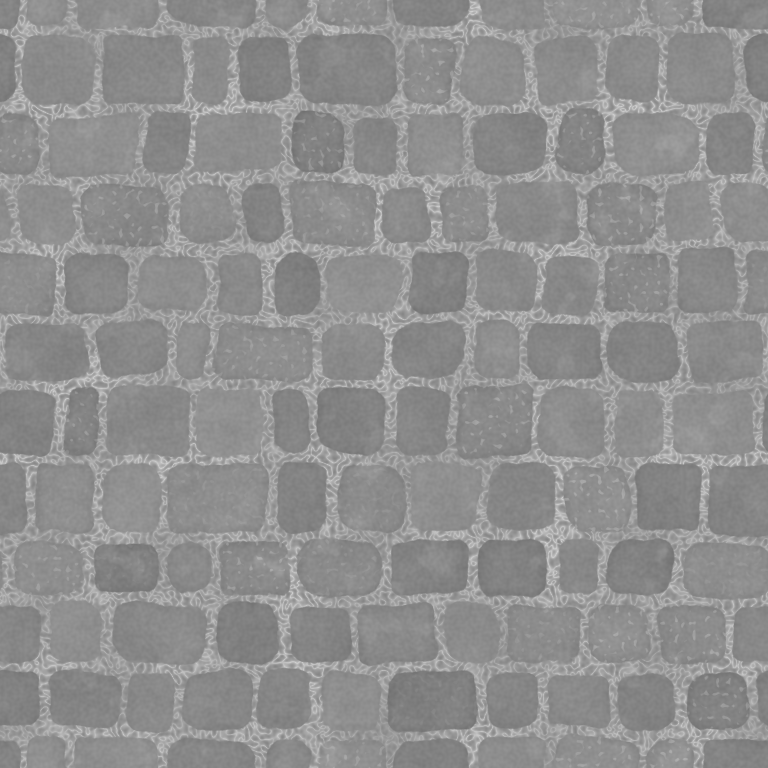
Give the GLSL for this texture, as a Shadertoy shader.

```glsl
// Grey cobblestone paving: eleven wavy courses of ten or eleven uneven setts.
// Each sett is a rounded box in a jittered cell, roughened by gradient noise;
// flaky pale mortar fills the joints. Every part wraps at the canvas edges.

const int ROWS = 11;
// Lower edge of each course, its number of setts and its first joint.
const float ROW_EDGE[12] = float[12](0.046, 0.131, 0.219, 0.301, 0.402, 0.5,
                                     0.586, 0.677, 0.766, 0.859, 0.958, 1.046);
const float ROW_SETTS[11] = float[11](11., 10., 10., 10., 11., 10., 11., 11., 11., 11., 10.);
const float ROW_START[11] = float[11](0.061, 0.059, 0.098, 0.033, 0.061, 0.0,
                                      0.072, 0.026, 0.083, 0.044, 0.02);
const float JOINT_JITTER = 0.25;                 // share of a sett's width
const vec2 GAP = vec2(0.0035, 0.0085);           // half joint, least and most
const vec2 CORNER = vec2(0.012, 0.026);          // corner radius, least and most
const float WAVE = 0.006;                        // bend of the courses
const float CHIP = 0.0028;                       // roughness of sett outlines
const float EDGE_SOFT = 0.0014;
const float STONE_TONE = 0.532;
const float STONE_SPREAD = 0.065;                // tone range between setts
const float MORTAR_DARK = 0.555;
const float MORTAR_LIGHT = 0.75;
const float TAU = 6.2832;

vec2 hash2(vec2 p) {
    vec3 q = fract(p.xyx * vec3(0.1031, 0.1030, 0.0973));
    q += dot(q, q.yzx + 33.33);
    return fract((q.xx + q.yz) * q.zy);
}

// Gradient noise, about -1 to 1, with a whole number of cells across the canvas.
float noise(vec2 uv, float cells, float seed) {
    vec2 p = uv * cells, i = floor(p), f = p - i;
    vec2 w = f * f * f * (f * (f * 6.0 - 15.0) + 10.0);
    float sum = 0.0;
    for (int k = 0; k < 4; k++) {
        vec2 c = vec2(k & 1, k >> 1);
        float a = TAU * hash2(mod(i + c, cells) + seed * 17.0).x;
        vec2 weight = mix(1.0 - w, w, c);
        sum += weight.x * weight.y * dot(vec2(cos(a), sin(a)), f - c);
    }
    return 1.5 * sum;
}

float fbm(vec2 uv, float cells, float seed) {
    float sum = 0.0, amp = 0.55;
    for (int k = 0; k < 4; k++) {
        sum += amp * noise(uv, cells, seed + float(k));
        cells *= 2.0;
        amp *= 0.55;
    }
    return sum;
}

vec2 noise2(vec2 uv, float cells, float seed) {
    return vec2(noise(uv, cells, seed), noise(uv, cells, seed + 5.0));
}

// Horizontal position of joint i in a course.
float joint(float i, int row) {
    float n = ROW_SETTS[row];
    float shift = 2.0 * hash2(vec2(mod(i, n), row) + 71.0).x - 1.0;
    return ROW_START[row] + (i + JOINT_JITTER * shift) / n;
}

// Signed distance to the sett around p; id names the sett.
float settDistance(vec2 p, out vec2 id) {
    p.y = ROW_EDGE[0] + fract(p.y - ROW_EDGE[0]);
    int row = 0;
    for (int r = 1; r < ROWS; r++) if (p.y >= ROW_EDGE[r]) row = r;
    float i = floor((p.x - ROW_START[row]) * ROW_SETTS[row]);
    if (p.x < joint(i, row)) i -= 1.0;
    else if (p.x >= joint(i + 1.0, row)) i += 1.0;
    id = vec2(mod(i, ROW_SETTS[row]), row);

    vec2 low = vec2(joint(i, row), ROW_EDGE[row]);
    vec2 high = vec2(joint(i + 1.0, row), ROW_EDGE[row + 1]);
    low += mix(vec2(GAP.x), vec2(GAP.y), hash2(id + 11.0));
    high -= mix(vec2(GAP.x), vec2(GAP.y), hash2(id + 23.0));
    vec2 shape = hash2(id + 37.0);
    vec2 q = p - 0.5 * (low + high);
    q += 0.1 * (shape.x - 0.5) * vec2(q.y, -q.x);   // slight turn
    float radius = mix(CORNER.x, CORNER.y, shape.y);
    vec2 d = abs(q) - 0.5 * (high - low) + radius;
    return length(max(d, 0.0)) + min(max(d.x, d.y), 0.0) - radius;
}

float stoneTone(vec2 uv, vec2 id, float dist) {
    vec2 kind = hash2(id + 53.0), wear = hash2(id + 91.0);
    float seed = floor(60.0 * kind.y);
    float mottle = fbm(uv, 14.0, seed);
    float tone = STONE_TONE + STONE_SPREAD * (kind.x - 0.5) + 0.035 * mottle;
    tone += 0.045 * wear.x * smoothstep(0.05, 0.4, fbm(uv, 20.0, seed + 9.0));  // pale stains
    tone += 0.022 * noise(uv, 190.0, 3.0) + 0.014 * noise(uv, 90.0, 4.0);       // grain
    float pits = smoothstep(0.3, 0.7, noise(uv, 130.0, 6.0));
    tone += 0.09 * pits * smoothstep(0.7, 0.95, wear.y);
    tone -= 0.03 * wear.y * smoothstep(-0.012, -0.001, dist);                  // dark rim
    return tone;
}

float mortarTone(vec2 uv) {
    vec2 p = uv + 0.006 * noise2(uv, 40.0, 21.0);
    float flakes = pow(1.0 - min(abs(noise(p, 105.0, 25.0)), 1.0), 3.0);
    float light = flakes * (0.85 + 0.5 * noise(uv, 9.0, 27.0));
    return mix(MORTAR_DARK, MORTAR_LIGHT, light) + 0.05 * noise(uv, 170.0, 29.0);
}

void mainImage(out vec4 fragColor, in vec2 fragCoord) {
    vec2 uv = fragCoord / iResolution.xy;
    vec2 bent = uv + WAVE * noise2(uv, 7.0, 1.0) + 0.6 * WAVE * noise2(uv, 22.0, 2.0);
    vec2 id;
    float dist = settDistance(bent, id) + CHIP * fbm(uv, 48.0, 8.0);
    float soft = max(EDGE_SOFT, 1.0 / iResolution.y);
    float tone = mix(stoneTone(uv, id, dist), mortarTone(uv), smoothstep(-soft, soft, dist));
    fragColor = vec4(vec3(tone), 1.0);
}
```
